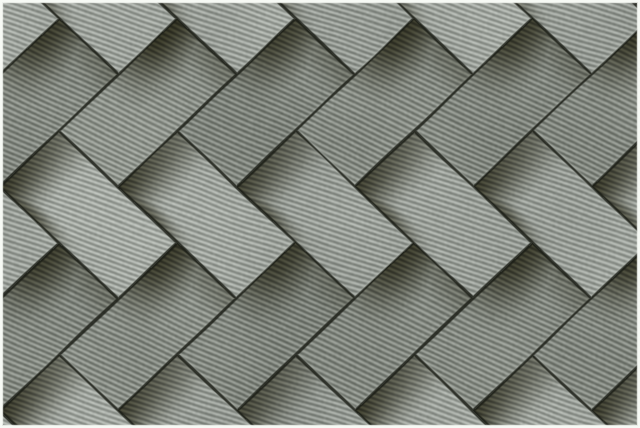
This pattern is drawn by a WebGL 2 fragment shader. Its source:

```glsl
#version 300 es
precision highp float;

uniform vec2 u_resolution;
out vec4 outColor;

// Lengths are in canvas heights; weave distances are in strip widths.
const vec2 PITCH = vec2(0.2764, 0.2617);
const vec2 ORIGIN = vec2(0.138, 0.695);
const float RIB_SPACING = 0.0118;
const float RISING_RIB_ANGLE = 0.43;
const float FALLING_RIB_ANGLE = 0.32;
const float RIB_CONTRAST = 0.095;
const float SEAM_WIDTH = 0.017;
const float RIM_WIDTH = 0.055;
const float BORDER_WIDTH = 0.007;
const float WARP = 0.016;
const float TILE_VARIATION = 0.035;
const float GRAIN = 0.04;
const vec3 RISING_COLOR = vec3(0.515, 0.535, 0.505);
const vec3 FALLING_COLOR = vec3(0.595, 0.615, 0.590);
const vec3 RIM_COLOR = vec3(0.70, 0.72, 0.69);
const vec3 SHADOW_COLOR = vec3(0.18, 0.18, 0.12);
const vec3 SEAM_COLOR = vec3(0.11, 0.12, 0.09);
const vec3 BORDER_COLOR = vec3(0.97, 0.98, 0.96);

float hash(vec2 p) {
    vec3 q = fract(vec3(p.xyx) * 0.1031);
    q += dot(q, q.yzx + 33.33);
    return fract((q.x + q.y) * q.z);
}

float valueNoise(vec2 p) {
    vec2 cell = floor(p), t = fract(p);
    t = t * t * (3.0 - 2.0 * t);
    float low = mix(hash(cell), hash(cell + vec2(1, 0)), t.x);
    float high = mix(hash(cell + vec2(0, 1)), hash(cell + vec2(1, 1)), t.x);
    return mix(low, high, t.y);
}

// Falls from 1 at zero to 0 at the given reach.
float fade(float d, float reach) {
    return 1.0 - smoothstep(0.0, reach, d);
}

void main() {
    vec2 pos = gl_FragCoord.xy / u_resolution.y;
    float pixel = 1.0 / u_resolution.y;

    // Diagonal weave axes, slightly bent
    vec2 grid = (pos - ORIGIN) / PITCH;
    vec2 diagonal = vec2(grid.x + grid.y, grid.x - grid.y);
    diagonal += WARP * (vec2(valueNoise(pos * 7.0 + 20.0),
                             valueNoise(pos * 7.0 + 60.0)) - 0.5);
    vec2 cell = floor(diagonal), local = fract(diagonal);

    // Four diagonal steps: two halves of a rising strip, two of a falling one
    float phase = mod(cell.x - cell.y, 4.0);
    bool rising = phase < 1.5;
    float secondHalf = (phase > 0.5 && phase < 2.5) ? 1.0 : 0.0;
    float along = (rising ? local.x : local.y) + secondHalf;
    float across = rising ? local.y : local.x;
    vec2 tile = cell - secondHalf * (rising ? vec2(1, 0) : vec2(0, 1));
    float tileTone = hash(tile + (rising ? 100.5 : 300.5)) - 0.5;

    // Ribbed surface
    float angle = (rising ? RISING_RIB_ANGLE : FALLING_RIB_ANGLE) + 0.06 * tileTone;
    float bend = 0.006 * valueNoise(pos * 9.0);
    float ribPhase = (dot(pos, vec2(sin(angle), cos(angle))) + bend) / RIB_SPACING;
    float rib = sin(6.28318 * ribPhase) * (1.0 - smoothstep(0.3, 0.8, pixel / RIB_SPACING));
    vec3 color = rising ? RISING_COLOR : FALLING_COLOR;
    color += RIB_CONTRAST * rib + TILE_VARIATION * 2.0 * tileTone;
    color += GRAIN * (valueNoise(pos * 170.0) - 0.5);
    color += 0.05 * (valueNoise(pos * 6.0 + 9.0) - 0.5);

    // Pale rims on the raised ends and sides
    float startRim = fade(along, RIM_WIDTH);
    float endRim = fade(2.0 - along, RIM_WIDTH);
    float sideRim = 0.6 * fade(1.0 - across, RIM_WIDTH);
    float rim = max(sideRim, rising ? startRim : endRim);
    color = mix(color, RIM_COLOR, 0.65 * rim);

    // Soft shade where a strip dips under its neighbour
    float shade;
    if (rising) {
        shade = fade(across, 0.65) * smoothstep(0.7, 1.65, along);
        shade = max(shade, 0.35 * fade(2.0 - along, 0.45));
    } else {
        shade = fade(along, 0.62) * (1.0 - 0.45 * across);
        shade = max(shade, 0.75 * fade(across, 0.22) * fade(along - 0.5, 0.8));
    }
    shade *= 0.9 + 0.2 * tileTone;
    color = mix(color, SHADOW_COLOR * (1.0 + 0.25 * rib), 0.95 * shade);

    // Dark seams of uneven width
    float edge = min(min(across, 1.0 - across), min(along, 2.0 - along));
    float soft = 1.4 * pixel / PITCH.y;
    float seamWidth = SEAM_WIDTH * (0.6 + 0.8 * valueNoise(pos * 8.0 + 40.0));
    float seam = 1.0 - smoothstep(seamWidth - soft, seamWidth + soft, edge);
    color = mix(color, SEAM_COLOR, 0.85 * seam);

    // Pale border
    vec2 inset = min(pos, u_resolution / u_resolution.y - pos);
    float border = 1.0 - smoothstep(-pixel, pixel, min(inset.x, inset.y) - BORDER_WIDTH);
    outColor = vec4(mix(color, BORDER_COLOR, border), 1.0);
}
```
